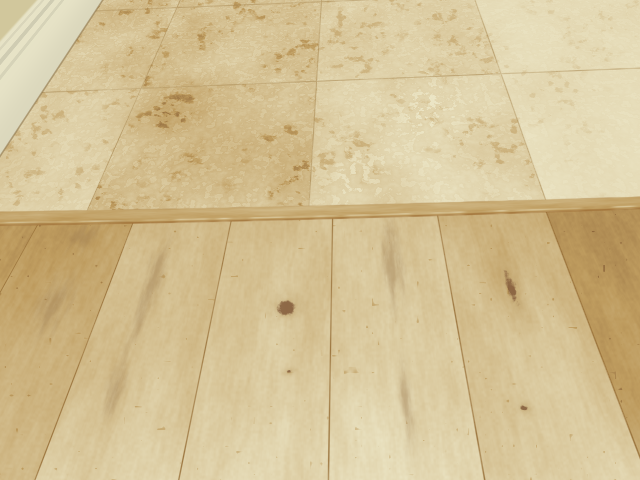
Write a Shadertoy shader that draws this texture.

```glsl
// Pale oak planks meeting travertine tiles at a wooden threshold, with a white skirting board.
#define PALE vec3(0.90, 0.86, 0.72)
#define HONEY vec3(0.745, 0.61, 0.37)
#define UMBER vec3(0.47, 0.31, 0.17)
#define PAINT vec3(0.895, 0.88, 0.77)
#define PLANK_VANISH vec2(0.711, 1.675)
#define TILE_VANISH vec2(0.717, 1.771)
#define SKIRT_VANISH vec2(0.582, 1.559)
#define SKIRT_EDGE 0.658
#define GRAIN 0.15
#define MOTTLE 0.8
#define SEAM 0.0010

const float PLANK_TONE[7] = float[](0.95, 0.76, 0.42, 0.31, 0.26, 0.42, 0.96);
const float TILE_TONE[8] = float[](0.21, 0.49, 0.24, 0.03, 0.43, 0.44, 0.22, 0.03);
// Each knot: centre, then half width and half length along the plank.
const vec4 KNOTS[4] = vec4[](
    vec4(0.599, 0.358, 0.022, 0.017), vec4(1.066, 0.396, 0.012, 0.032),
    vec4(1.094, 0.149, 0.009, 0.008), vec4(0.602, 0.227, 0.009, 0.005));
const vec4 STAINS[6] = vec4[](
    vec4(0.113, 0.366, 0.028, 0.055), vec4(0.309, 0.390, 0.018, 0.110),
    vec4(0.243, 0.200, 0.015, 0.055), vec4(0.816, 0.460, 0.018, 0.080),
    vec4(0.845, 0.160, 0.011, 0.085), vec4(0.165, 0.505, 0.035, 0.025));

float hash(vec2 p) {
    vec3 q = fract(p.xyx * 0.1031);
    q += dot(q, q.yzx + 33.33);
    return fract((q.x + q.y) * q.z);
}

float noise(vec2 p) {
    vec2 i = floor(p), f = fract(p);
    f = f * f * (3.0 - 2.0 * f);
    return mix(mix(hash(i), hash(i + vec2(1, 0)), f.x),
               mix(hash(i + vec2(0, 1)), hash(i + vec2(1, 1)), f.x), f.y);
}

float fbm(vec2 p) {
    float sum = 0.0, amp = 0.5;
    for (int i = 0; i < 5; i++) {
        sum += amp * noise(p);
        p = mat2(1.6, 1.2, -1.2, 1.6) * p + 17.3;
        amp *= 0.5;
    }
    return sum;
}

float line(float dist, float width) {
    float aa = 0.8 / iResolution.y;
    return 1.0 - smoothstep(width - aa, width + aa, abs(dist));
}

float above(float dist) {
    float aa = 0.8 / iResolution.y;
    return smoothstep(-aa, aa, dist);
}

float seamDistance(float k) { return abs(fract(k + 0.5) - 0.5); }

float blob(vec2 p, vec2 centre, float radius) {
    vec2 d = (p - centre) / radius;
    return exp(-dot(d, d));
}

// Shade from pale (0) through honey (1) to umber (2).
vec3 tone(float t) {
    return mix(mix(PALE, HONEY, clamp(t, -0.15, 1.0)), UMBER, clamp(t - 1.0, 0.0, 1.0));
}

vec3 planks(vec2 p) {
    float depth = PLANK_VANISH.y - p.y;
    float u = (p.x - PLANK_VANISH.x) / depth;
    float w = u + 0.016;
    float k = w * (5.26 - 0.6 * w);
    float id = clamp(floor(k), -4.0, 2.0);
    vec2 g = vec2(u * 9.0 + id * 7.1 + 60.0, 9.0 / depth + id * 3.7 + 40.0);

    // Growth rings, fibres, pores and broad colour drift
    float drift = fbm(g * vec2(2.0, 0.9));
    float fibres = fbm(g * vec2(18.0, 5.0)) - 0.48;
    float rings = abs(fract(drift * 9.0 + g.x * 1.5) - 0.5) - 0.25;
    float t = PLANK_TONE[int(id) + 4] + 0.75 * (p.y - 0.27);
    t += 0.5 * (drift - 0.48) + GRAIN * (1.5 * fibres + 0.45 * rings);
    t += 0.09 * (noise(p * 170.0) - 0.5) + 0.5 * smoothstep(0.93, 1.0, noise(p * 85.0));
    vec3 col = tone(t);

    // Soft grey stains, then dark knots, stretched along the plank
    for (int i = 0; i < 6; i++) {
        vec2 d = p - STAINS[i].xy;
        d.x += u * d.y;
        float r = length(d / STAINS[i].zw) + 1.8 * (fbm(g * vec2(12.0, 4.0)) - 0.48);
        col = mix(col, vec3(0.61, 0.48, 0.31), 0.42 * exp(-1.4 * r * r));
    }
    for (int i = 0; i < 4; i++) {
        vec2 d = p - KNOTS[i].xy;
        d.x += u * d.y;
        float r = length(d / KNOTS[i].zw) + 1.9 * (fbm(p * 60.0) - 0.48);
        col = mix(col, HONEY * 0.95, 0.45 * exp(-0.5 * r * r));
        col = mix(col, vec3(0.50, 0.34, 0.22), 0.8 * (1.0 - smoothstep(0.4, 0.95, r)));
    }
    float seam = line(seamDistance(k) * depth / 5.26, SEAM * (1.5 - 0.7 * p.y));
    return mix(col, vec3(0.58, 0.42, 0.20), (0.6 + 0.3 * noise(vec2(k, p.y * 22.0))) * seam);
}

vec3 tiles(vec2 p) {
    float depth = TILE_VANISH.y - p.y;
    float w = (p.x - TILE_VANISH.x) / depth + 0.061;
    float k = w * (2.52 - 0.26 * w);
    float rowDepth = depth + 0.0407 * p.x;
    float row = (1.0 / rowDepth - 1.034) / 0.213;
    vec2 id = vec2(clamp(floor(k), -2.0, 1.0), clamp(floor(row), -1.0, 0.0));
    vec2 g = vec2(k, row) * vec2(1.5, 1.2) + id * 5.3 + 30.0;

    // Cloudy stone with fine mottling and sparse pits
    float cloud = fbm(g * 2.2 + 0.6 * fbm(g * 3.0));
    float flecks = fbm(g * vec2(24.0, 26.0));
    float t = TILE_TONE[int(id.x) + 2 + 4 * (int(id.y) + 1)];
    float strength = 0.22 + t;
    t += strength * MOTTLE * (1.3 * (cloud - 0.48) + 0.9 * (flecks - 0.48));
    t += 0.9 * strength * smoothstep(0.57, 0.72, fbm(p * vec2(55.0, 80.0))) * smoothstep(0.38, 0.55, cloud);

    // Warm and bleached areas, pale mineral clusters
    t += 0.25 * blob(p, vec2(0.38, 0.77), 0.13) + 0.18 * blob(p, vec2(0.82, 0.58), 0.08);
    t += 0.12 * blob(p, vec2(0.52, 0.66), 0.10) - 0.14 * blob(p, vec2(0.93, 0.70), 0.15);
    float mineral = blob(p, vec2(0.75, 0.63), 0.06) + blob(p, vec2(0.89, 0.77), 0.06);
    t -= (0.4 * strength + 0.2 * mineral) * smoothstep(0.52, 0.66, flecks);
    vec3 col = tone(t);

    float across = line(seamDistance(max(row, -0.5)) * 0.213 * rowDepth * rowDepth, SEAM);
    float along = line(seamDistance(k) * depth / 2.52, SEAM);
    float worn = 0.3 + 0.5 * noise(p * 35.0);
    return mix(col, vec3(0.67, 0.55, 0.34), worn * max(across, along));
}

vec3 skirting(float m) {
    vec3 col = PAINT * (0.96 + 0.05 * smoothstep(0.66, 0.80, m));
    col *= 1.0 - 0.07 * line(m - 0.807, 0.006) - 0.10 * line(m - 0.845, 0.008);
    col *= 1.0 - 0.06 * line(m - 0.88, 0.005);
    return mix(col, vec3(0.82, 0.78, 0.61), smoothstep(0.895, 0.91, m));
}

void mainImage(out vec4 fragColor, in vec2 fragCoord) {
    vec2 p = fragCoord / iResolution.y;
    float top = 0.559 + 0.0145 * p.x + 0.0067 * p.x * p.x;
    float bottom = 0.531 + 0.0145 * p.x + 0.0088 * p.x * p.x;
    vec3 col = mix(planks(p), tiles(p), above(p.y - bottom));

    // Threshold strip with a lit upper face and a chipped lower joint
    float h = (p.y - bottom) / (top - bottom);
    float grain = fbm(vec2(p.x * 14.0, h * 4.0 + 8.0)) - 0.48;
    float chips = noise(vec2(p.x * 45.0, 3.0));
    vec3 strip = tone(0.88 - 0.2 * smoothstep(0.1, 0.8, h) + 0.5 * grain + 0.2 * abs(p.x - 0.75));
    col = mix(col, strip, above(p.y - bottom) * above(top - p.y));
    col = mix(col, vec3(0.68, 0.53, 0.32), 0.4 * chips * line(p.y - top, SEAM));
    col = mix(col, vec3(0.62, 0.43, 0.20), (0.35 + 0.5 * chips) * line(p.y - bottom, 0.0018));
    col = mix(col, PALE, 0.7 * (1.0 - chips) * line(p.y - bottom - 0.005, 0.0015));

    // Skirting board fanning out from its vanishing point
    float m = (SKIRT_VANISH.x - p.x) / (SKIRT_VANISH.y - p.y);
    float edge = (m - SKIRT_EDGE) * (SKIRT_VANISH.y - p.y);
    col = mix(col, skirting(m), above(edge));
    col = mix(col, vec3(0.55, 0.45, 0.28), 0.6 * line(edge, 0.002));
    fragColor = vec4(col, 1.0);
}
```
